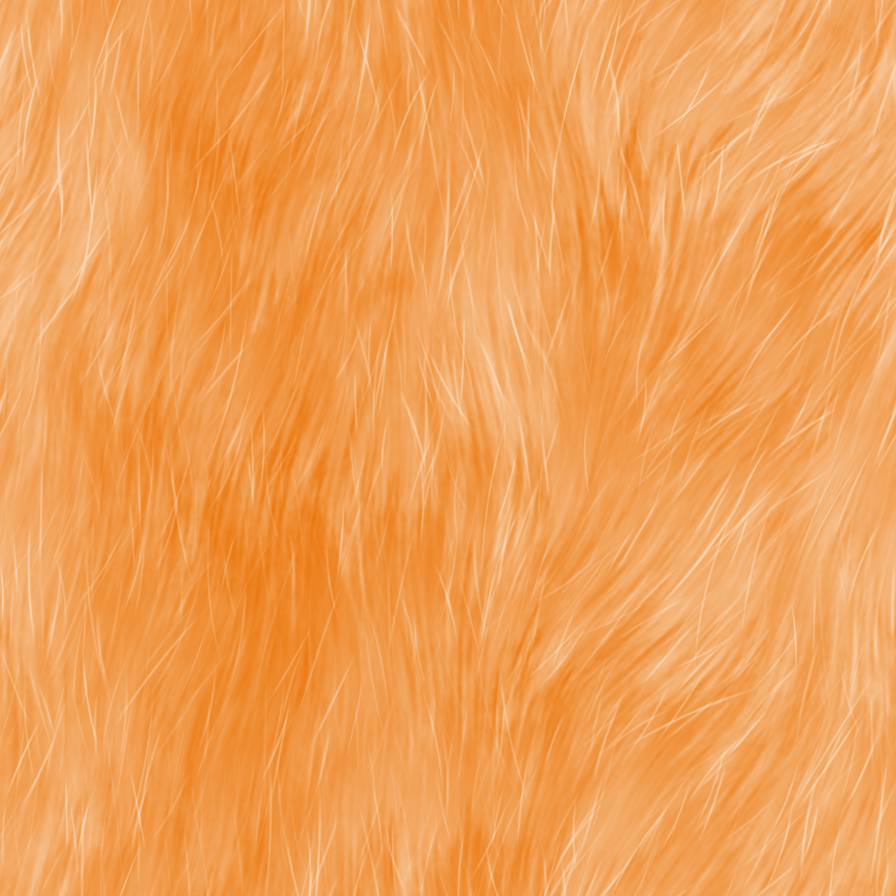
This texture is drawn by a three.js fragment shader. Its source:

```glsl
// Tileable orange fur: soft streaks smeared along a periodic lean field,
// broad pale and deep tufts with ragged edges, and layers of thin curved
// hairs scattered one per grid cell. All grids and waves wrap at the edges.

varying vec2 vUv;

const float TAU = 6.2831853;

float hash1(vec2 p) {
  vec3 q = fract(p.xyx * 0.1031);
  q += dot(q, q.yzx + 33.33);
  return fract((q.x + q.y) * q.z);
}

vec4 hash4(vec2 p) {
  vec4 q = fract(p.xyxy * vec4(0.1031, 0.1030, 0.0973, 0.1099));
  q += dot(q, q.wzxy + 33.33);
  return fract((q.xxyz + q.yzzw) * q.zywx);
}

// Value noise that repeats after a whole number of cells
float wrapNoise(vec2 uv, vec2 cells, float seed) {
  vec2 p = uv * cells;
  vec2 i = floor(p);
  vec2 f = fract(p);
  f = f * f * (3.0 - 2.0 * f);
  vec2 a = mod(i, cells) + seed;
  vec2 b = mod(i + 1.0, cells) + seed;
  return mix(mix(hash1(a), hash1(vec2(b.x, a.y)), f.x),
             mix(hash1(vec2(a.x, b.y)), hash1(b), f.x), f.y);
}

// Lean of the fur away from vertical, in radians
float furLean(vec2 uv) {
  float sway = sin(TAU * uv.y);
  return 0.27
    + 0.25 * cos(TAU * (uv.x - 0.88) + 0.8 * sway)
    + 0.22 * cos(TAU * 2.0 * (uv.x - 0.3) + sway)
    + 0.12 * sin(TAU * (2.0 * uv.x + 3.0 * uv.y));
}

// Undercoat: fine (x) and medium (y) noise averaged along the lean
vec2 softStreaks(vec2 uv, vec2 along) {
  vec2 sum = vec2(0.0);
  for (int i = 0; i < 20; i++) {
    vec2 p = uv + along * (float(i) - 9.5) * 0.0042;
    sum += vec2(wrapNoise(p, vec2(220.0), 11.0), wrapNoise(p, vec2(46.0), 57.0));
  }
  return sum / 20.0 - 0.5;
}

// Broad tufts, centred on zero
float tufts(vec2 uv) {
  return 0.5 * wrapNoise(uv, vec2(4.0, 3.0), 5.0)
       + 0.32 * wrapNoise(uv, vec2(9.0, 6.0), 23.0)
       + 0.18 * wrapNoise(uv, vec2(19.0, 11.0), 71.0) - 0.5;
}

// One layer of single hairs, each fitting within its neighbouring cells
float hairLayer(vec2 uv, float cells, float seed) {
  vec2 p = uv * cells;
  vec2 home = floor(p);
  float light = 0.0;
  for (int y = -1; y <= 1; y++) {
    for (int x = -1; x <= 1; x++) {
      vec2 cell = home + vec2(float(x), float(y));
      vec4 rnd = hash4(mod(cell, cells) + seed);
      vec2 middle = cell + rnd.xy;
      float angle = furLean(middle / cells) + (rnd.z - 0.5) * 0.75;
      vec2 along = vec2(sin(angle), cos(angle));
      vec2 d = p - middle;
      float t = dot(d, along);
      float bend = (fract(rnd.z * 17.0) - 0.5) * 0.3;
      float across = abs(dot(d, vec2(along.y, -along.x)) + bend * t * t) / cells;
      float halfLength = 0.6 + 0.34 * fract(rnd.w * 13.0);
      float ends = 1.0 - smoothstep(0.3, 1.0, abs(t) / halfLength);
      float width = mix(0.0018, 0.0028, rnd.x);
      float strength = 0.04 + 0.4 * rnd.w * rnd.w * rnd.w;
      light += strength * ends * (1.0 - smoothstep(0.0, width, across));
    }
  }
  return light;
}

void main() {
  float lean = furLean(vUv);
  vec2 along = vec2(sin(lean), cos(lean));
  vec2 streak = softStreaks(vUv, along);

  // Streaks push the tuft borders up and down the fur
  float tuft = tufts(vUv + along * (streak.x * 0.4 + streak.y * 0.2));

  float hairs = 0.0;
  for (int i = 0; i < 10; i++) {
    float k = float(i);
    hairs += hairLayer(vUv, 8.0 + k, 31.0 * k + 3.0);
  }

  float tone = 0.48 + 0.85 * tuft + 1.2 * streak.x + 0.5 * streak.y;
  tone += hairs * (1.0 + tuft) * (1.15 - 0.3 * tone);

  vec3 deepOrange = vec3(0.92, 0.46, 0.04);
  vec3 paleTip = vec3(0.97, 0.78, 0.60);
  gl_FragColor = vec4(mix(deepOrange, paleTip, clamp(tone, 0.0, 1.15)), 1.0);
}
```
